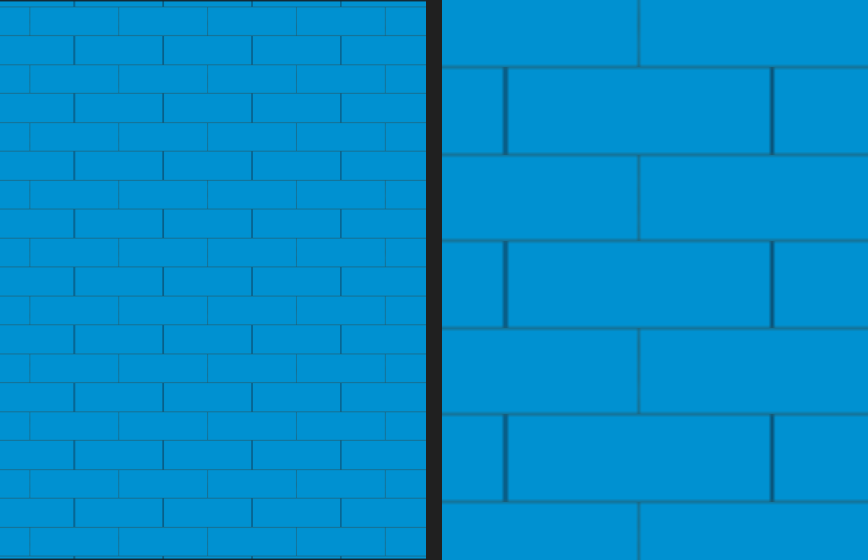
Left: the whole. Right: its middle third, enlarged.
This pattern is drawn by a Shadertoy shader. Its source:

```glsl
// Lengths are fractions of the canvas height
const vec2 BRICK = vec2(0.1587, 0.05164);
const vec2 ORIGIN = vec2(0.0533, 0.0065);   // lower left corner of the first brick
const vec3 BRICK_COLOR = vec3(0.0, 0.57, 0.82);
const vec3 BED_COLOR = vec3(0.14, 0.36, 0.43);
const vec3 JOINT_COLOR = vec3(0.05, 0.24, 0.35);
const vec3 EDGE_COLOR = vec3(0.08, 0.14, 0.17);
const float BED_WIDTH = 0.0020;
const float BED_BLUR = 0.0020;
const float BED_STRENGTH = 0.58;
const float BED_SHIFT = 0.0005;             // odd courses stand slightly taller
const float FAINT_WIDTH = 0.0017;
const float FAINT_STRENGTH = 0.62;
const float WEAR = 0.25;
const float WEAR_SCALE = 90.0;
const vec2 BOLD_WIDTH = vec2(0.0037, 0.0019);    // left side, right side
const vec2 BOLD_STRENGTH = vec2(0.5, 0.82);
const float JOINT_BLUR = 0.0019;
const float EDGE_WIDTH = 0.0026;
const float EDGE_STRENGTH = 0.95;

// Share of a window of size blur covered by a line at signed distance d
float lineCoverage(float d, float width, float blur) {
    float lo = max(d - 0.5 * width, -0.5 * blur);
    float hi = min(d + 0.5 * width, 0.5 * blur);
    return max(hi - lo, 0.0) / blur;
}

vec2 hashGradient(vec2 cell) {
    float angle = 6.2832 * fract(sin(dot(cell, vec2(127.1, 311.7))) * 4375.85);
    return vec2(cos(angle), sin(angle));
}

float gradientNoise(vec2 p) {
    vec2 i = floor(p), f = fract(p);
    vec2 u = f * f * f * (f * (f * 6.0 - 15.0) + 10.0);
    vec2 e = vec2(0.0, 1.0);
    float bottom = mix(dot(hashGradient(i), f),
                       dot(hashGradient(i + e.yx), f - e.yx), u.x);
    float top = mix(dot(hashGradient(i + e.xy), f - e.xy),
                    dot(hashGradient(i + e.yy), f - e.yy), u.x);
    return mix(bottom, top, u.y);
}

void mainImage(out vec4 fragColor, in vec2 fragCoord) {
    float pixel = 1.0 / iResolution.y;
    vec2 p = fragCoord * pixel;
    vec2 grid = (p - ORIGIN) / BRICK;

    // Bed lines: every second one is raised a little
    float bedIndex = round(grid.y);
    float raised = 1.0 - mod(bedIndex, 2.0);
    float toBed = (grid.y - bedIndex) * BRICK.y - BED_SHIFT * raised;
    float bed = BED_STRENGTH * lineCoverage(toBed, BED_WIDTH, max(BED_BLUR, pixel));

    // Running bond: odd courses shift by half a brick
    float course = bedIndex - step(toBed, 0.0);
    float odd = mod(course, 2.0);
    grid.x -= 0.5 * odd;
    float column = round(grid.x);
    float toJoint = (grid.x - column) * BRICK.x;

    // Upright joints: worn and faint in even courses, bold in odd ones
    float across = clamp(column / 3.0, 0.0, 1.0);
    float worn = FAINT_STRENGTH * (1.0 + WEAR * gradientNoise(p * WEAR_SCALE));
    float width = mix(FAINT_WIDTH, mix(BOLD_WIDTH.x, BOLD_WIDTH.y, across), odd);
    float strength = mix(worn, mix(BOLD_STRENGTH.x, BOLD_STRENGTH.y, across), odd);
    vec3 jointColor = mix(BED_COLOR, JOINT_COLOR, odd);
    float joint = strength * lineCoverage(toJoint, width, max(JOINT_BLUR, pixel));
    vec3 color = mix(BRICK_COLOR, jointColor, joint);
    color = mix(color, BED_COLOR, bed);

    // Dark rim along the top and bottom
    float rim = min(p.y, 1.0 - p.y) - 0.5 * EDGE_WIDTH;
    color = mix(color, EDGE_COLOR, EDGE_STRENGTH * lineCoverage(rim, EDGE_WIDTH, pixel));

    fragColor = vec4(color, 1.0);
}
```
